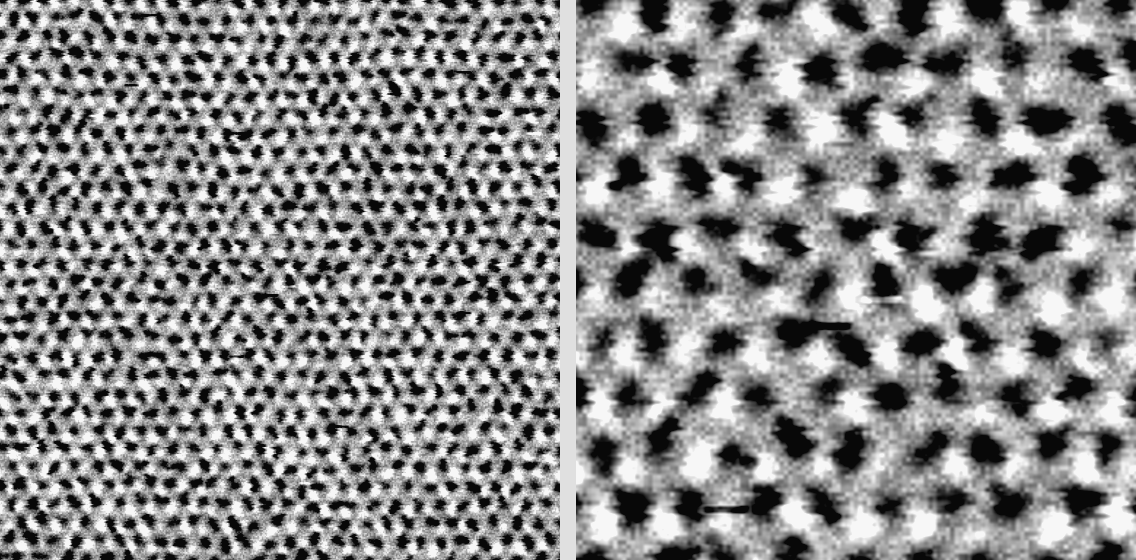
Left, the full canvas; right, a detail of the centre.
Give the GLSL for this pattern, as a Shadertoy shader.

```glsl
// Grainy monochrome relief of a close-packed lattice: ragged dark pits with
// bright bumps in the hollows between them. Jittered Gaussian spots are summed
// over nearby sites, then scan-line wobble, dropouts and fine grain are added.

#define COLUMNS 26.0      // pits across the canvas
#define ROWS 30.0         // pit rows down the canvas
#define JITTER 0.24       // random shift of each spot, in columns
#define WARP 0.32         // slow drift of the lattice, in columns
#define PIT_RADIUS 0.205
#define PIT_DEPTH 1.25
#define BUMP_RADIUS 0.20
#define BUMP_HEIGHT 0.72
#define BASE_GREY 0.65
#define SCAN_LINES 384.0
#define WOBBLE 0.14       // sideways shift of scan lines, in columns
#define GRAIN 0.36

// Integer hash: four random values from 0 to 1.
vec4 hash4(vec2 cell, int seed) {
    uvec4 v = uvec4(ivec4(ivec2(cell), seed, seed + 7));
    v = v * 1664525u + 1013904223u;
    v += v.yzxy * v.wxyz;
    v ^= v >> 16u;
    v += v.yzxy * v.wxyz;
    v ^= v >> 16u;
    return vec4(v >> 8u) / 16777216.0;
}

// Smooth value noise, four channels.
vec4 noise4(vec2 p, int seed) {
    vec2 i = floor(p), f = fract(p);
    f = f * f * (3.0 - 2.0 * f);
    vec4 low = mix(hash4(i, seed), hash4(i + vec2(1, 0), seed), f.x);
    vec4 high = mix(hash4(i + vec2(0, 1), seed), hash4(i + vec2(1, 1), seed), f.x);
    return mix(low, high, f.y);
}

float spot(vec2 d, float radius) {
    return exp(-dot(d, d) / (radius * radius));
}

// Rotates d to a random axis and shortens it there, lengthening the spot.
vec2 stretch(vec2 d, float turn, float amount) {
    float a = 6.2832 * turn;
    vec2 axis = vec2(cos(a), sin(a));
    return vec2(dot(d, axis) / amount, dot(d, vec2(-axis.y, axis.x)));
}

// Sum of pits and bumps; p is measured in columns.
float relief(vec2 p) {
    float rowStep = COLUMNS / ROWS;
    float nearRow = floor(p.y / rowStep + 0.5);
    float pits = 0.0, bumps = 0.0;
    for (int j = -2; j <= 2; j++) {
        float row = nearRow + float(j);
        float offset = 0.5 * mod(row, 2.0);
        float nearColumn = floor(p.x - offset + 0.5);
        for (int i = -2; i <= 2; i++) {
            vec2 cell = vec2(nearColumn + float(i), row);
            vec4 r = hash4(cell, 11), s = hash4(cell, 23);
            vec2 d = p - vec2(cell.x + offset, row * rowStep);

            // Main pit, with a smaller lobe beside it for a ragged outline
            vec2 pit = d - JITTER * (r.xy - 0.5);
            float lobeAngle = 6.2832 * s.x;
            vec2 lobe = pit - 0.33 * vec2(cos(lobeAngle), sin(lobeAngle));
            pits += mix(0.55, 1.2, r.w) * spot(stretch(pit, r.z, 1.0 + 0.6 * s.w), PIT_RADIUS);
            pits += 0.95 * s.y * spot(lobe, 0.7 * PIT_RADIUS);

            // Bright bump in the hollow to the lower right of the pit
            vec2 bump = d - vec2(0.5, -rowStep / 3.0) - 1.3 * JITTER * (s.zw - 0.5);
            bumps += mix(0.35, 1.25, s.z) * spot(stretch(bump, 0.25 + 0.25 * (r.x - 0.5), 1.45), BUMP_RADIUS);
        }
    }
    return BASE_GREY - PIT_DEPTH * pits + BUMP_HEIGHT * bumps;
}

void mainImage(out vec4 fragColor, in vec2 fragCoord) {
    vec2 uv = fragCoord / iResolution.y;
    vec2 p = uv * COLUMNS;

    // Slow lattice drift and sideways scan-line wobble
    p += WARP * (noise4(uv * 7.0, 31).xy - 0.5);
    p.x += WOBBLE * (noise4(vec2(0.0, uv.y * SCAN_LINES), 41).x - 0.5);
    float tone = relief(p);

    // Sparse dropouts: short level jumps along single scan lines
    vec2 dash = uv * vec2(32.0, 128.0);
    vec4 chance = hash4(floor(dash), 53);
    vec2 inside = fract(dash);
    float mask = smoothstep(0.0, 0.2, inside.x) * smoothstep(1.0, 0.8, inside.x)
               * smoothstep(0.1, 0.4, inside.y) * smoothstep(0.9, 0.6, inside.y);
    tone += step(0.996, chance.x) * mask * (chance.y < 0.7 ? -0.8 : 0.5);

    // Fine grain, a softer streak layer and slow brightness change
    tone += GRAIN * (noise4(uv * SCAN_LINES, 61).x - 0.5);
    tone += 0.5 * GRAIN * (noise4(uv * vec2(90.0, 250.0), 71).x - 0.5);
    tone += 0.08 * (noise4(uv * 9.0, 83).x - 0.5);

    fragColor = vec4(vec3(clamp(tone, 0.03, 0.97)), 1.0);
}
```
